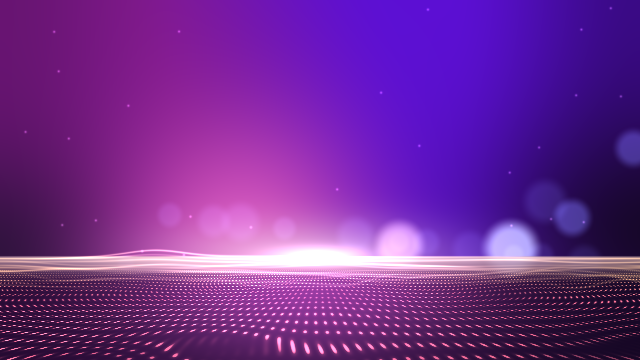
A Shadertoy shader for this background:

```glsl
// A violet and magenta sky glows over a dark plain of luminous dots.
// Gaussian blobs shape the light, a perspective grid places the dots,
// and noise bends the golden strands, soft discs and drifting specks.

const float HORIZON = 0.288;
const vec3 MAGENTA = vec3(0.51, 0.10, 0.56);
const vec3 VIOLET = vec3(0.36, 0.06, 0.83);
const vec3 NIGHT = vec3(0.08, 0.025, 0.14);
const vec3 PINK = vec3(0.87, 0.36, 0.76);
const vec3 PALE = vec3(1.0, 0.90, 0.97);
const vec3 GOLD = vec3(1.0, 0.80, 0.42);
const vec3 ROSE = vec3(1.0, 0.46, 0.47);

float hash(vec2 p) {
    p = fract(p * vec2(0.1031, 0.1137));
    p += dot(p, p.yx + 33.33);
    return fract((p.x + p.y) * p.x * 17.0);
}

float noise(vec2 p) {
    vec2 i = floor(p), f = fract(p);
    f = f * f * (3.0 - 2.0 * f);
    return mix(mix(hash(i), hash(i + vec2(1, 0)), f.x),
               mix(hash(i + vec2(0, 1)), hash(i + vec2(1, 1)), f.x), f.y);
}

float blob(vec2 p, vec2 centre, vec2 size) {
    vec2 q = (p - centre) / size;
    return exp(-dot(q, q));
}

float softDisc(vec2 p, vec2 centre, float radius) {
    return 1.0 - smoothstep(radius * 0.55, radius * 1.15, length(p - centre));
}

vec3 sky(vec2 uv) {
    float across = smoothstep(0.25, 0.68, uv.x + 0.18 * (uv.y - 0.65));
    vec3 col = mix(MAGENTA, VIOLET, across);
    col *= 1.0 - 0.2 * (1.0 - smoothstep(0.0, 0.3, uv.x));
    col *= 1.0 - 0.36 * smoothstep(0.7, 1.0, uv.x);
    col = mix(col, NIGHT + 0.04, 0.8 * blob(uv, vec2(-0.02, 0.27), vec2(0.21, 0.29)));
    col = mix(col, NIGHT, 0.95 * blob(uv, vec2(1.04, 0.35), vec2(0.27, 0.33)));
    col = mix(col, PINK, 0.9 * blob(uv, vec2(0.38, 0.33), vec2(0.18, 0.33)));
    return mix(col, PALE, 0.65 * blob(uv, vec2(0.48, 0.28), vec2(0.21, 0.10)));
}

// Perspective dots; distant ones fade into their mean brightness
float dotGrid(float x, float depth, float bend, float pixel) {
    float d = max(depth, 0.003);
    vec2 cell = vec2(x / (d * 0.144) + 1.6 * bend, log(d) / 0.11 + 3.5 * bend);
    float blur = pixel / (d * 0.12);
    float r = length(fract(cell) - 0.5);
    float spot = 1.0 - smoothstep(0.13 - blur * 0.5, 0.16 + blur * 0.5, r);
    spot += 0.3 * exp(-r * r * 18.0);
    return mix(spot, 0.18, smoothstep(0.3, 0.7, blur));
}

vec3 ground(vec2 uv, float x, float pixel) {
    float depth = HORIZON - uv.y;
    float centre = blob(uv, vec2(0.47, 0.23), vec2(0.27, 0.23));
    float bend = noise(vec2(x * 3.2 + 9.0, depth * 14.0)) - 0.5;
    vec3 col = mix(NIGHT + vec3(0.06, 0.01, 0.05) * (1.0 - uv.x),
                   vec3(0.64, 0.25, 0.68), 0.95 * centre);
    float mist = exp(-depth * depth / 0.0016);
    float reach = 0.3 + 0.65 * blob(vec2(uv.x), vec2(0.46), vec2(0.5));
    col = mix(col, vec3(0.90, 0.78, 0.90), mist * reach);

    float crest = 0.45 + 1.1 * noise(vec2(x * 4.0, depth * 18.0 + 3.0));
    float strength = mix(1.0, 0.7, smoothstep(0.3, 0.7, uv.x)) * crest;
    vec3 tint = mix(GOLD, ROSE, smoothstep(0.03, 0.13, depth));
    return col + tint * strength * dotGrid(x, depth, bend, pixel) * 0.85;
}

// Fine wavy strands stacked just under the skyline
float strands(vec2 p, float pixel) {
    float light = 0.0;
    for (int i = 0; i < 14; i++) {
        float k = float(i);
        float sway = noise(vec2(p.x * (3.0 + 0.3 * k), k * 7.3)) - 0.5;
        float level = HORIZON - 0.004 - 0.0055 * k + sway * (0.01 + 0.0025 * k);
        level += 0.018 * exp(-pow((p.x - 0.43) / 0.11, 2.0)) * exp(-k * 0.5);
        float width = 0.0012 + pixel * 0.5;
        float fade = noise(vec2(p.x * 4.0 + k * 3.1, k));
        light += exp(-pow((p.y - level) / width, 2.0)) * fade * (1.0 - k / 18.0);
    }
    return light;
}

// Sparse specks, one possible in each cell
float specks(vec2 p, float pixel) {
    vec2 id = floor(p * 9.0);
    vec2 spot = 0.2 + 0.6 * vec2(hash(id + 4.0), hash(id + 19.0));
    float r = length(fract(p * 9.0) - spot) / 9.0;
    float size = 0.0022 + pixel * 0.4;
    return step(0.72, hash(id + 51.0)) * exp(-r * r / (size * size));
}

// Out-of-focus lights gather low at the right
vec3 bokeh(vec2 p) {
    vec3 blue = vec3(0.36, 0.40, 0.78);
    vec3 light = blue * 0.45 * softDisc(p, vec2(1.76, 0.588), 0.055);
    light += blue * 0.5 * softDisc(p, vec2(1.59, 0.395), 0.055);
    light += blue * 0.22 * softDisc(p, vec2(1.515, 0.44), 0.065);
    light += vec3(0.55, 0.62, 0.72) * softDisc(p, vec2(1.42, 0.31), 0.08);
    light += vec3(0.45, 0.38, 0.36) * softDisc(p, vec2(1.11, 0.32), 0.07);
    for (int i = 0; i < 12; i++) {
        float k = float(i);
        vec2 centre = vec2(0.35 + 1.35 * fract(k * 0.618), 0.27 + 0.15 * fract(k * 0.377));
        light += blue * 0.16 * softDisc(p, centre, 0.025 + 0.035 * fract(k * 0.47));
    }
    return light;
}

void mainImage(out vec4 fragColor, in vec2 fragCoord) {
    vec2 uv = fragCoord / iResolution.xy;
    vec2 p = fragCoord / iResolution.y;
    float pixel = 1.0 / iResolution.y;
    float middle = 0.5 * iResolution.x / iResolution.y;
    float above = smoothstep(HORIZON - pixel, HORIZON + pixel, uv.y);

    vec3 col = mix(ground(uv, p.x - middle, pixel), sky(uv), above);
    col += bokeh(p) * mix(0.25, 1.0, above) * (1.0 - 0.5 * col);
    col += vec3(0.75, 0.45, 0.75) * specks(p, pixel) * above * 0.45;
    vec3 strandTint = mix(GOLD, PALE, blob(uv, vec2(0.48, HORIZON), vec2(0.3, 0.1)));
    col += strandTint * strands(p, pixel) * 0.55;
    col += PALE * 0.6 * blob(uv, vec2(0.5, HORIZON), vec2(0.07, 0.025));
    fragColor = vec4(clamp(col, 0.0, 1.0), 1.0);
}
```
